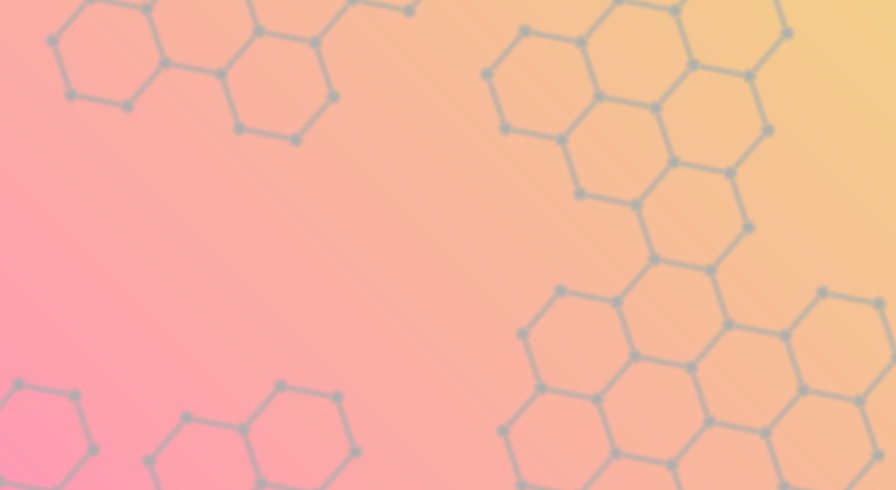
Reproduce this background procedurally as a Shadertoy shader.

```glsl
const float SIXTH_TURN = 1.0471976;
const float LATTICE_TILT = 0.3265;
const float CELL_SPACING = 0.2022;

const vec3 PINK = vec3(1.0, 0.598, 0.705);
const vec3 GOLD = vec3(0.953, 0.808, 0.54);
const vec3 GREY = vec3(0.645, 0.68, 0.68);

// First cell of each cluster
const vec2 ANCHORS[3] = vec2[3](
    vec2(0.2225, 0.894), vec2(1.109, 0.8255), vec2(0.419, 0.0362));

// Filled lattice runs: cluster, row, first column, last column
const ivec4 RUNS[10] = ivec4[10](
    ivec4(0, 0, 0, 3), ivec4(0, 1, 1, 1),
    ivec4(1, 0, 0, 2), ivec4(1, 1, 0, 1), ivec4(1, 2, 0, 0),
    ivec4(1, 3, -2, -1), ivec4(1, 4, -3, 0), ivec4(1, 5, -3, -1),
    ivec4(2, 0, 0, 1), ivec4(2, -1, -1, -1));

vec2 direction(float angle) {
    return vec2(cos(angle), sin(angle));
}

vec2 rotate(vec2 p, float angle) {
    vec2 d = direction(angle);
    return vec2(d.x * p.x - d.y * p.y, d.y * p.x + d.x * p.y);
}

// Distances to the outline (x) and to the nearest corner (y)
vec2 hexagonDistances(vec2 p, float inradius, float tilt) {
    vec2 q = rotate(p, -tilt);
    float sector = round(atan(q.y, q.x) / SIXTH_TURN);
    q = rotate(q, -sector * SIXTH_TURN);
    vec2 corner = vec2(q.x - inradius, abs(q.y) - inradius * tan(0.5 * SIXTH_TURN));
    return vec2(length(vec2(corner.x, max(corner.y, 0.0))), length(corner));
}

vec2 latticeDistances(vec2 p, float spacing, float tilt) {
    vec2 columnStep = spacing * direction(tilt);
    vec2 rowStep = spacing * direction(tilt - SIXTH_TURN);
    vec2 nearest = vec2(10.0);
    for (int i = 0; i < 10; i++) {
        ivec4 run = RUNS[i];
        vec2 rowStart = ANCHORS[run.x] + float(run.y) * rowStep;
        for (int column = run.z; column <= run.w; column++) {
            vec2 center = rowStart + float(column) * columnStep;
            nearest = min(nearest, hexagonDistances(p - center, 0.5 * spacing, tilt));
        }
    }
    return nearest;
}

// Soft coverage: full inside the inner radius, none past the outer one
float softCover(float dist, float inner, float outer) {
    return 1.0 - smoothstep(inner, outer, dist);
}

void mainImage(out vec4 fragColor, in vec2 fragCoord) {
    vec2 p = fragCoord / iResolution.y;
    float aspect = iResolution.x / iResolution.y;

    // Diagonal gradient, leaning slightly towards gold
    float diagonal = (p.x + p.y) / (aspect + 1.0);
    vec3 color = mix(PINK, GOLD, pow(diagonal, 0.93));

    // Blurred bonds and nodes
    vec2 nearest = latticeDistances(p, CELL_SPACING, LATTICE_TILT);
    float bond = 0.6 * softCover(nearest.x, 0.0, 0.0125);
    float node = 0.86 * softCover(nearest.y, 0.004, 0.0215);
    color = mix(color, GREY, max(bond, node));

    fragColor = vec4(color, 1.0);
}
```
